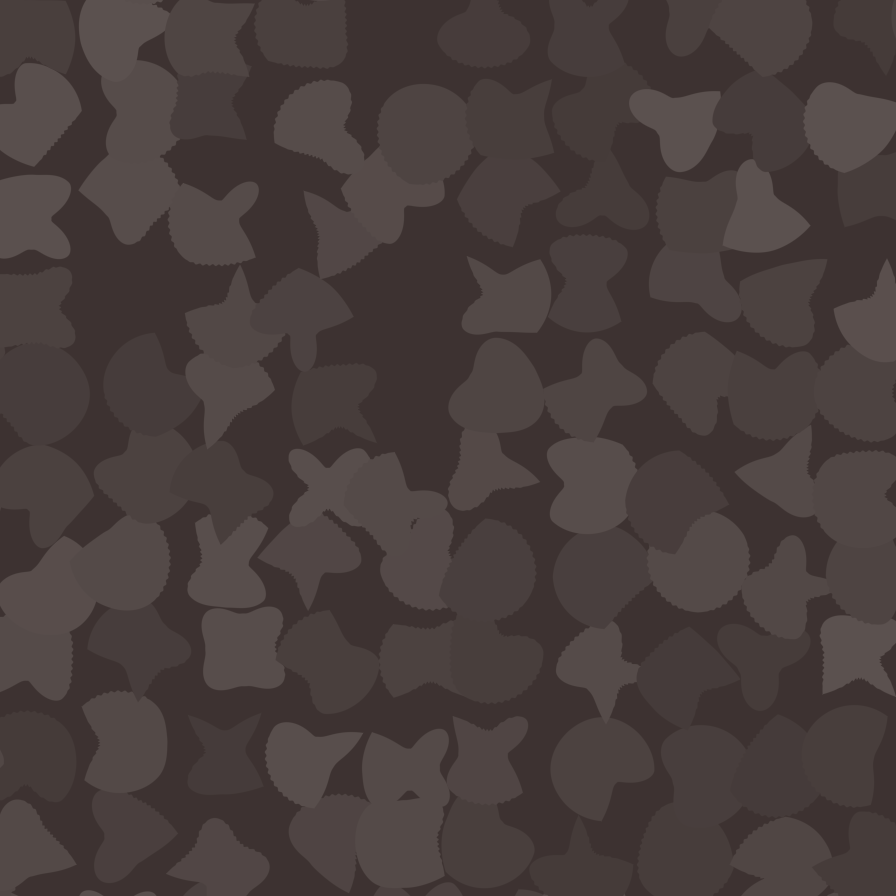
Write a Shadertoy shader that draws this pattern.

```glsl
#define CELLS 9.8
#define JITTER 0.44
#define TIP_RADIUS 0.058
#define WAIST_MIN 0.38
#define WAIST_MAX 0.98
#define SHARP_SHARE 0.5
#define FOUR_ARM_SHARE 0.66
#define RIPPLE 0.0009
#define FILL_SHARE 0.96
#define GROUND vec3(0.239, 0.198, 0.192)
#define SHAPE_DARK vec3(0.270, 0.230, 0.224)
#define SHAPE_LIGHT vec3(0.360, 0.320, 0.312)

const float TAU = 6.2831853;

float hash(vec2 cell, float salt) {
    vec3 p = fract(vec3(cell.xyx + salt * 7.13) * vec3(0.1031, 0.1030, 0.0973));
    p += dot(p, p.yzx + 33.33 + salt);
    return fract((p.x + p.y) * p.z);
}

// Outline radius: arms with sharp or round tips, joined by waists of varied depth
float outline(float angle, vec2 cell, float arms) {
    float a = fract(angle / TAU) * arms;
    float sector = min(floor(a), arms - 1.0);
    float t = a - sector;
    float arm = t < 0.5 ? sector : mod(sector + 1.0, arms);
    float u = 1.0 - abs(2.0 * t - 1.0);

    float depth = smoothstep(0.12, 0.88, hash(cell, 10.0 + sector));
    float waist = mix(WAIST_MIN, WAIST_MAX, depth);
    float sharpEdge = 1.0 - pow(1.0 - u, 2.4);
    float roundEdge = smoothstep(0.0, 0.92, u);
    float isSharp = step(hash(cell, 20.0 + arm), SHARP_SHARE);
    float r = TIP_RADIUS * mix(1.0, waist, mix(roundEdge, sharpEdge, isSharp));

    // Fine serration on some of the edges
    float serrated = step(0.55, hash(cell, 30.0 + sector));
    return r + RIPPLE * serrated * sin(angle * 46.0) * smoothstep(0.1, 0.4, u);
}

// Coverage of one shape, with the radial gap corrected by the outline slope
float shapeMask(vec2 p, vec2 cell, float pixel) {
    float len = length(p);
    if (len > TIP_RADIUS * 1.1) return 0.0;
    float arms = hash(cell, 3.0) < FOUR_ARM_SHARE ? 4.0 : 3.0;
    float turn = floor(hash(cell, 4.0) * 8.0) / 8.0 * TAU;
    turn += (hash(cell, 5.0) - 0.5) * 0.16;
    float angle = atan(p.y, p.x + 1e-6) - turn;
    float r = outline(angle, cell, arms);
    float slope = (outline(angle + 0.01, cell, arms) - r) / 0.01;
    float d = (len - r) / sqrt(1.0 + pow(slope / max(len, 0.01), 2.0));
    return 1.0 - smoothstep(-0.75 * pixel, 0.75 * pixel, d);
}

void mainImage(out vec4 fragColor, in vec2 fragCoord) {
    float pixel = 1.0 / iResolution.y;
    vec2 uv = fragCoord * pixel;
    vec2 home = floor(uv * CELLS);
    vec3 color = GROUND;

    // Jittered grid, painted in a fixed order so overlaps agree between cells
    for (int y = -1; y <= 1; y++) {
        for (int x = -1; x <= 1; x++) {
            vec2 cell = home + vec2(x, y);
            if (hash(cell, 6.0) > FILL_SHARE) continue;
            vec2 offset = vec2(hash(cell, 1.0), hash(cell, 2.0)) - 0.5;
            vec2 center = (cell + 0.5 + offset * JITTER) / CELLS;
            float tone = pow(hash(cell, 7.0), 1.1);
            vec3 shade = mix(SHAPE_DARK, SHAPE_LIGHT, tone);
            color = mix(color, shade, shapeMask(uv - center, cell, pixel));
        }
    }
    fragColor = vec4(color, 1.0);
}
```
